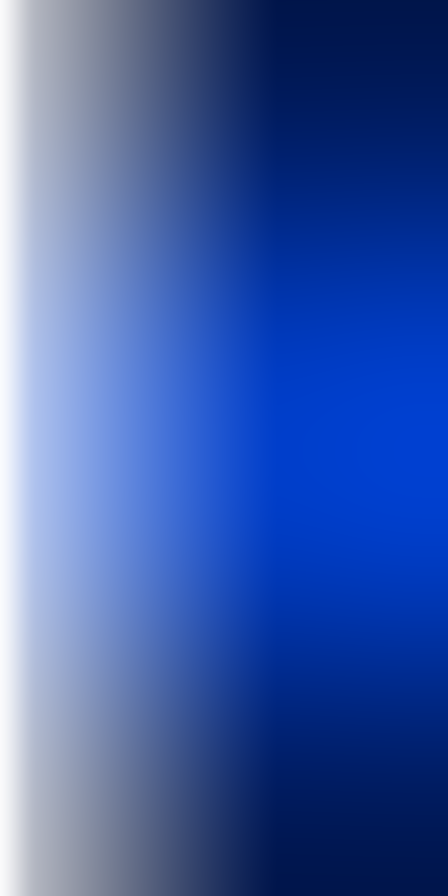
Reproduce this background procedurally as a Shadertoy shader.

```glsl
const vec3 NAVY = vec3(0.0, 0.072, 0.265);
const vec3 INK = vec3(0.06, 0.09, 0.19);
const vec3 BLUE = vec3(0.0, 0.252, 0.82);
const vec3 WHITE = vec3(1.0);

const float GLOW_HEIGHT = 0.497;   // centre of the blue band
const float GLOW_SPREAD = 0.31;
const float GLOW_FALLOFF = 2.3;
const float GLOW_LEFT_DIM = 0.05;  // loss of glow away from the right side

const float VEIL_WIDTH = 0.62;     // reach of the white veil from the left
const float VEIL_STRENGTH = 0.8;
const float VEIL_CURVE = 1.2;
const float RIM_WIDTH = 0.085;     // brighter strip along the left edge
const float RIM_STRENGTH = 0.18;

// Horizontal band of light, slightly stronger towards the right
float bandGlow(vec2 uv) {
    float offset = abs(uv.y - GLOW_HEIGHT) / GLOW_SPREAD;
    float dim = GLOW_LEFT_DIM * (1.0 - smoothstep(0.55, 0.95, uv.x));
    return exp(-pow(offset, GLOW_FALLOFF)) * (1.0 - dim);
}

// Opacity of the white fade, including its bright rim
float veilOpacity(float x) {
    float veil = VEIL_STRENGTH * pow(max(1.0 - x / VEIL_WIDTH, 0.0), VEIL_CURVE);
    float rim = RIM_STRENGTH * (1.0 - smoothstep(0.0, RIM_WIDTH, x));
    return veil + rim;
}

void mainImage(out vec4 fragColor, in vec2 fragCoord) {
    vec2 uv = fragCoord / iResolution.xy;

    // Dark ground, greyer beneath the veil
    vec3 ground = mix(INK, NAVY, smoothstep(0.1, VEIL_WIDTH, uv.x));

    vec3 color = mix(ground, BLUE, bandGlow(uv));
    color = mix(color, WHITE, veilOpacity(uv.x));
    fragColor = vec4(color, 1.0);
}
```
